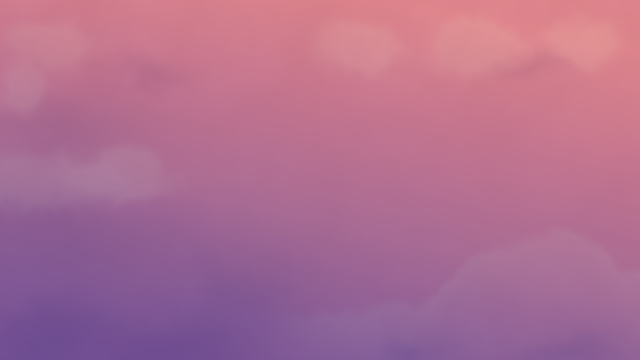
This background is drawn by a Shadertoy shader. Its source:

```glsl
const vec3 INDIGO = vec3(0.42, 0.29, 0.57);
const vec3 VIOLET = vec3(0.53, 0.36, 0.59);
const vec3 MAUVE  = vec3(0.66, 0.42, 0.58);
const vec3 ROSE   = vec3(0.77, 0.46, 0.56);
const vec3 CORAL  = vec3(0.87, 0.52, 0.55);
const vec3 MIST_LIFT  = vec3(0.020, 0.060, 0.032);
const vec3 SHADE_DROP = vec3(0.060, 0.035, 0.018);

const vec3 WARMTH = vec3(0.27, 0.78, 0.06);  // slope in x, slope in y, offset
const float CLOUD_SCALE = 4.5;
const float WARP = 0.11;
const float GRAIN = 0.035;
const int OCTAVES = 4;

// Soft patches: centre, then radii
const int MISTS = 7;
const vec4 MIST[MISTS] = vec4[](
    vec4(0.04, 0.50, 0.16, 0.09), vec4(0.20, 0.53, 0.09, 0.06),
    vec4(0.04, 0.76, 0.05, 0.07), vec4(0.09, 0.89, 0.08, 0.08),
    vec4(0.57, 0.87, 0.06, 0.08), vec4(0.74, 0.88, 0.08, 0.09),
    vec4(0.92, 0.90, 0.08, 0.07));
const int SHADES = 9;
const vec4 SHADE[SHADES] = vec4[](
    vec4(0.10, 0.11, 0.10, 0.10), vec4(0.30, 0.05, 0.11, 0.08),
    vec4(0.12, 0.36, 0.20, 0.12), vec4(0.38, 0.20, 0.11, 0.10),
    vec4(0.10, 0.65, 0.13, 0.10), vec4(0.25, 0.81, 0.05, 0.04),
    vec4(0.84, 0.83, 0.05, 0.04), vec4(0.65, 0.03, 0.05, 0.04),
    vec4(0.90, 0.03, 0.08, 0.04));

vec2 hash2(vec2 cell) {
    vec2 h = vec2(dot(cell, vec2(127.1, 311.7)), dot(cell, vec2(269.5, 183.3)));
    return fract(sin(h) * 43758.5);
}

// Smooth cellular distance, roughly centred on zero
float puff(vec2 p) {
    vec2 cell = floor(p), local = fract(p);
    float sum = 0.0;
    for (int j = -1; j <= 1; j++)
    for (int i = -1; i <= 1; i++) {
        vec2 offset = vec2(i, j);
        sum += exp(-8.0 * length(offset + hash2(cell + offset) - local));
    }
    return -log(sum) / 8.0 - 0.3;
}

float billow(vec2 p) {
    float sum = 0.0, amplitude = 0.6;
    for (int i = 0; i < OCTAVES; i++) {
        sum += amplitude * puff(p);
        p = mat2(1.6, 1.2, -1.2, 1.6) * p + 7.3;
        amplitude *= 0.55;
    }
    return sum;
}

vec3 skyRamp(float t) {
    t = clamp(t, 0.0, 1.0) * 4.0;
    vec3 c = mix(INDIGO, VIOLET, clamp(t, 0.0, 1.0));
    c = mix(c, MAUVE, clamp(t - 1.0, 0.0, 1.0));
    c = mix(c, ROSE, clamp(t - 2.0, 0.0, 1.0));
    return mix(c, CORAL, clamp(t - 3.0, 0.0, 1.0));
}

// Lit cloud bank rising to the right, fading below its crest
float cloudBank(vec2 p) {
    float crest = 0.16 + 0.21 * smoothstep(0.64, 0.80, p.x)
                - 0.09 * smoothstep(0.90, 1.00, p.x);
    float depth = crest - p.y;
    return smoothstep(-0.015, 0.035, depth) * smoothstep(0.38, 0.56, p.x)
         * exp(-max(depth, 0.0) / 0.22);
}

float patchFalloff(vec2 p, vec4 area) {
    vec2 d = (p - area.xy) / area.zw;
    return exp(-dot(d, d));
}

void mainImage(out vec4 fragColor, in vec2 fragCoord) {
    vec2 uv = fragCoord / iResolution.xy;
    vec2 p = uv * vec2(iResolution.x / iResolution.y, 1.0) * CLOUD_SCALE;

    // Billows bend the outlines of every cloud
    vec2 waves = vec2(billow(p), billow(p + 19.7));
    vec2 bent = uv + WARP * waves * vec2(0.7, 1.0);

    // Diagonal dusk gradient
    float warmth = dot(WARMTH, vec3(mix(uv, bent, 0.3), 1.0));
    vec3 color = skyRamp(warmth);

    // Pale mist and darker hollows
    float mist = 0.7 * cloudBank(bent);
    for (int i = 0; i < MISTS; i++)
        mist += 0.8 * smoothstep(0.15, 0.75, patchFalloff(bent, MIST[i]));
    float shade = 0.0;
    for (int i = 0; i < SHADES; i++)
        shade += 0.8 * patchFalloff(bent, SHADE[i]);
    color += MIST_LIFT * min(mist, 1.1) - SHADE_DROP * min(shade, 1.2);

    // Faint texture, stronger toward the top
    color -= GRAIN * waves.x * mix(0.5, 1.0, smoothstep(0.5, 0.9, uv.y));
    fragColor = vec4(color, 1.0);
}
```
